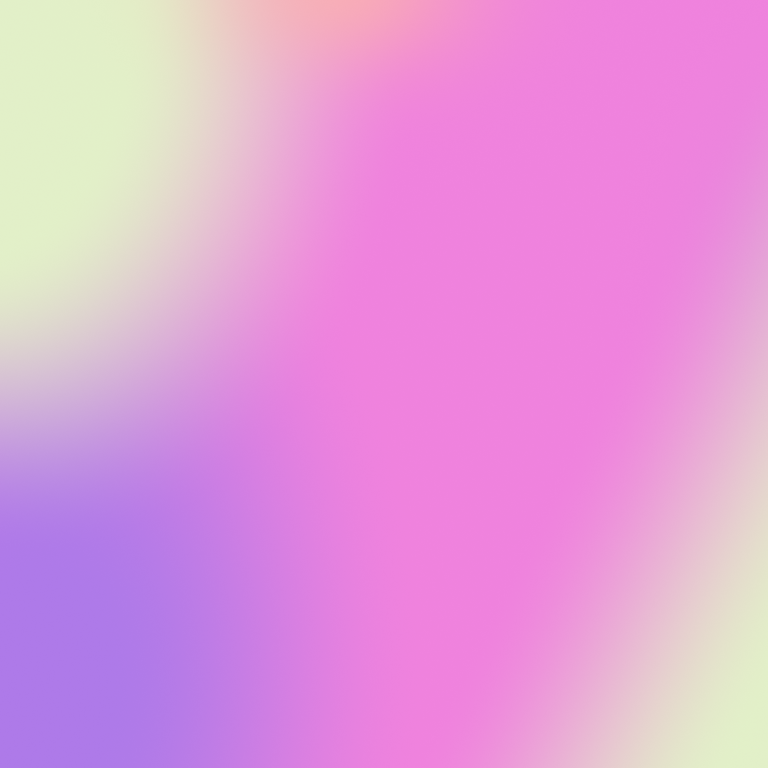
Write a three.js fragment shader that draws this background.

```glsl
// A soft pastel gradient: a pink field with a violet pool at lower left,
// cream light in two opposite corners and a peach glow on the top edge.
// Each part is a smooth mask from a distance function, layered with mix().

varying vec2 vUv;

const vec3 PINK = vec3(0.938, 0.510, 0.868);
const vec3 VIOLET = vec3(0.682, 0.478, 0.912);
const vec3 CREAM = vec3(0.886, 0.940, 0.785);
const vec3 PEACH = vec3(0.985, 0.710, 0.670);
const vec3 LILAC = vec3(0.830, 0.590, 0.850);

// Position in the space where the ellipse is a unit circle
vec2 ellipseSpace(vec2 p, vec2 center, vec2 radii) {
  return (p - center) / radii;
}

// Bell-shaped spot of light, 1 at its center
float glow(vec2 p, vec2 center, vec2 radii) {
  vec2 q = ellipseSpace(p, center, radii);
  return exp(-dot(q, q));
}

// Filled ellipse with a wide feathered rim; softness differs per axis
float softEllipse(vec2 p, vec2 center, vec2 radii, vec2 softness) {
  vec2 q = ellipseSpace(p, center, radii);
  float r = length(q);
  float feather = mix(softness.y, softness.x, abs(q.x) / max(r, 0.001));
  return 1.0 - smoothstep(1.0 - feather, 1.0 + feather, r);
}

// Feathered half plane on the side the normal points to
float softHalfPlane(vec2 p, vec2 edgePoint, vec2 normal, float feather) {
  float d = dot(p - edgePoint, normalize(normal));
  return smoothstep(-feather, feather, d);
}

// Small dither against banding in the slow gradients
float hash(vec2 p) {
  return fract(sin(dot(p, vec2(127.1, 311.7))) * 43758.5);
}

void main() {
  vec2 p = vUv;
  vec3 color = PINK;

  // Violet pool at lower left
  float pool = softEllipse(p, vec2(0.05, 0.10), vec2(0.30, 0.48), vec2(0.70));
  color = mix(color, VIOLET, pool);

  // Muted lilac where the right edge starts to fade
  color = mix(color, LILAC, 0.35 * glow(p, vec2(1.03, 0.64), vec2(0.12, 0.22)));

  // Cream corners
  float upperLeft = softEllipse(p, vec2(0.0, 1.0), vec2(0.36, 0.52), vec2(0.54, 0.38));
  float lowerRight = softHalfPlane(p, vec2(0.745, 0.0), vec2(0.90, -0.44), 0.19);
  color = mix(color, CREAM, max(upperLeft, lowerRight));

  // Peach glow on the top edge
  color = mix(color, PEACH, 0.75 * glow(p, vec2(0.45, 1.02), vec2(0.17, 0.11)));

  color += (hash(p) - 0.5) / 255.0;
  gl_FragColor = vec4(color, 1.0);
}
```
